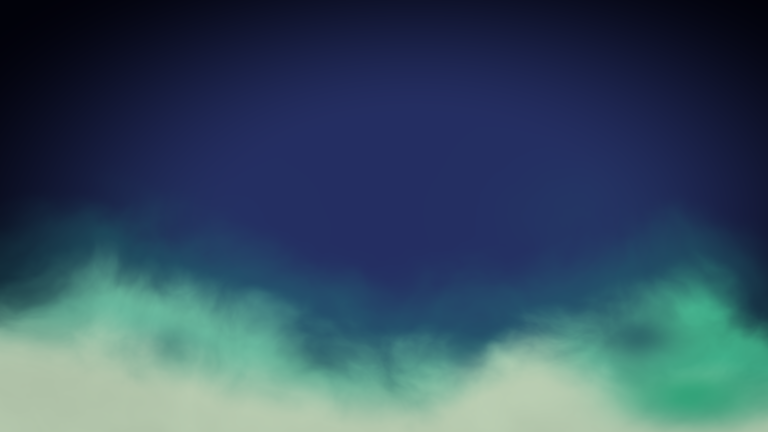
A Shadertoy shader for this background:

```glsl
// Luminous mint and cream fog banks below a vignetted indigo night sky.
// Gaussian swells set the height of each bank; domain-warped gradient noise
// frays its edge, and layers blend from thin teal haze to thick cream mist.

vec2 hashGradient(vec2 cell) {
    vec2 h = vec2(dot(cell, vec2(127.1, 311.7)), dot(cell, vec2(269.5, 183.3)));
    return fract(sin(h) * 43758.5) * 2.0 - 1.0;
}

float gradientNoise(vec2 p) {
    vec2 i = floor(p), f = fract(p);
    vec2 u = f * f * f * (f * (f * 6.0 - 15.0) + 10.0);
    float a = dot(hashGradient(i), f);
    float b = dot(hashGradient(i + vec2(1, 0)), f - vec2(1, 0));
    float c = dot(hashGradient(i + vec2(0, 1)), f - vec2(0, 1));
    float d = dot(hashGradient(i + 1.0), f - 1.0);
    return mix(mix(a, b, u.x), mix(c, d, u.x), u.y);
}

float fbm(vec2 p) {
    float sum = 0.0, amplitude = 0.55;
    for (int octave = 0; octave < 5; octave++) {
        sum += amplitude * gradientNoise(p);
        p = mat2(1.6, 1.2, -1.2, 1.6) * p + 7.3;
        amplitude *= 0.48;
    }
    return sum;
}

// Smooth one-dimensional hump used for the bank profiles
float swell(float x, float centre, float width) {
    float t = (x - centre) / width;
    return exp(-t * t);
}

// Soft elliptical patch
float puff(vec2 uv, vec2 centre, vec2 radius) {
    vec2 q = (uv - centre) / radius;
    return exp(-dot(q, q));
}

void mainImage(out vec4 fragColor, in vec2 fragCoord) {
    vec2 uv = fragCoord / iResolution.xy;
    vec2 p = fragCoord / iResolution.y;

    // Indigo sky darkening toward the corners
    float vignette = smoothstep(0.22, 0.70, length(uv - vec2(0.54, 0.50)));
    vec3 color = mix(vec3(0.143, 0.182, 0.385), vec3(0.005, 0.006, 0.04), vignette);

    // Warped noise for the billows and finer wisps
    vec2 warp = vec2(fbm(p * 2.5 + 3.1), fbm(p * 2.5 + 11.7));
    float billow = fbm(p * vec2(4.0, 5.0) + warp * 0.9);
    float wisp = fbm(p * vec2(8.0, 10.0) + warp * 1.5 + 21.0);

    // Signed depth below the ragged top of the fog
    float fogTop = 0.225 + 0.19 * swell(uv.x, 0.13, 0.20)
                         + 0.135 * swell(uv.x, 0.88, 0.15);
    float depth = fogTop - uv.y + 0.14 * billow + 0.04 * wisp;

    // Thin haze, with fainter plumes rising on both sides
    float haze = smoothstep(-0.20, 0.04, depth);
    float plumes = 0.28 * puff(uv, vec2(0.77, 0.49), vec2(0.10, 0.13))
                 + 0.25 * puff(uv, vec2(0.16, 0.47), vec2(0.13, 0.11));
    haze = clamp(haze + plumes * (0.8 + billow), 0.0, 1.0);
    vec3 hazeColor = vec3(0.14, 0.36, 0.44) * (1.0 - 0.5 * vignette);
    color = mix(color, hazeColor, haze * 0.9);

    // Mint body, greener to the right, with teal hollows
    float hollows = 0.65 * puff(uv, vec2(0.83, 0.22), vec2(0.045, 0.05))
                  + 0.50 * puff(uv, vec2(0.61, 0.18), vec2(0.03, 0.06))
                  + 0.50 * puff(uv, vec2(0.03, 0.32), vec2(0.06, 0.035))
                  + 0.25 * puff(uv, vec2(0.21, 0.20), vec2(0.05, 0.04));
    vec3 mint = mix(vec3(0.41, 0.72, 0.61), vec3(0.25, 0.69, 0.53),
                    smoothstep(0.72, 0.95, uv.x));
    mint *= 1.0 + 0.22 * billow + 0.15 * wisp;
    float body = smoothstep(-0.03, 0.13, depth) * (1.0 - hollows);
    color = mix(color, mint, body * (1.0 - 0.15 * vignette));

    // Dense cream mist along the bottom
    float mistTop = 0.06 + 0.165 * swell(uv.x, 0.02, 0.27)
                         + 0.115 * swell(uv.x, 0.69, 0.085);
    float mistDepth = mistTop - uv.y + 0.11 * billow + 0.03 * wisp;
    float mist = smoothstep(-0.09, 0.07, mistDepth);
    mist *= 1.0 - 0.7 * puff(uv, vec2(0.90, 0.07), vec2(0.09, 0.06));
    vec3 cream = vec3(0.74, 0.82, 0.71) * (1.0 + 0.08 * billow - 0.06 * vignette);
    color = mix(color, cream, mist);

    // Saturated emerald pocket at the lower right
    float emerald = puff(uv, vec2(0.90, 0.08), vec2(0.075, 0.05));
    color = mix(color, vec3(0.17, 0.63, 0.46), emerald * clamp(0.65 + billow, 0.0, 1.0));

    fragColor = vec4(clamp(color, 0.0, 1.0), 1.0);
}
```
